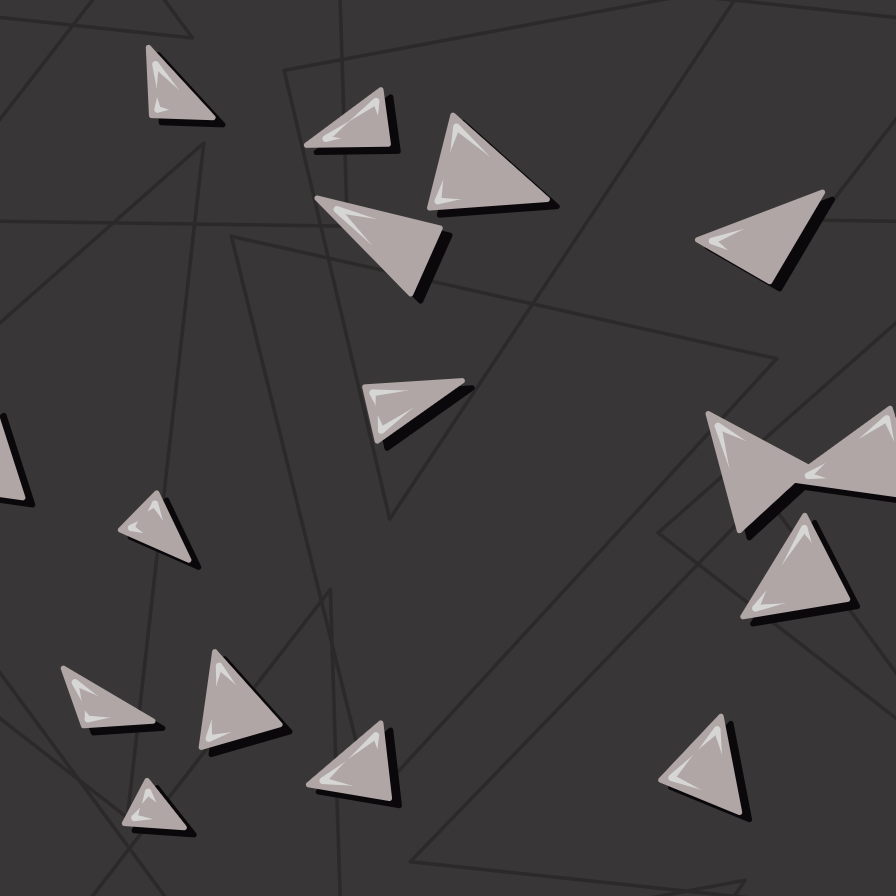
Give the GLSL for this pattern, as a WebGL 1 fragment shader.

```glsl
precision highp float;
// Pale stone shards with hard black shadows and bright corner glints, over
// thin outlines of large triangles on charcoal. Every triangle is three hashed
// corners around a centre; centres wrap at the borders, so the tile repeats.
uniform vec2 u_resolution;

float pixel; // size of one pixel in canvas units

float hash(float n) {
  return fract(sin(n * 12.9898 + 4.1) * 43758.5453);
}

// Corner k of triangle id, relative to its centre.
vec2 corner(float id, float k, float radius) {
  float seed = id * 7.0 + k;
  float angle = 6.2832 * hash(id * 3.7 + 0.5) + 2.0944 * k + hash(seed) - 0.5;
  return radius * mix(0.7, 1.3, hash(seed + 91.3)) * vec2(cos(angle), sin(angle));
}

// Shortest offset from centre to p on the repeating tile.
vec2 wrapped(vec2 p, vec2 centre) {
  return fract(p - centre + 0.5) - 0.5;
}

// Distance to a segment whose half width tapers from width to zero.
float taperedStroke(vec2 p, vec2 a, vec2 b, float width) {
  vec2 ab = b - a;
  float t = clamp(dot(p - a, ab) / dot(ab, ab), 0.0, 1.0);
  return length(p - a - ab * t) - width * (1.0 - t);
}

float cross2(vec2 a, vec2 b) {
  return a.x * b.y - a.y * b.x;
}

// Signed distance to a counter-clockwise triangle.
float triangle(vec2 p, vec2 a, vec2 b, vec2 c) {
  float edge = min(taperedStroke(p, a, b, 0.0),
               min(taperedStroke(p, b, c, 0.0), taperedStroke(p, c, a, 0.0)));
  float side = min(cross2(b - a, p - a), min(cross2(c - b, p - b), cross2(a - c, p - c)));
  return side > 0.0 ? -edge : edge;
}

// Bent glint set into corner v, with one arm along each edge.
float glint(vec2 p, vec2 v, vec2 next, vec2 prev, float seed) {
  vec2 e1 = normalize(next - v), e2 = normalize(prev - v);
  vec2 elbow = v + (e1 + e2) * 0.007 / max(abs(cross2(e1, e2)), 0.4);
  vec2 arm1 = (next - v) * mix(0.14, 0.38, hash(seed));
  vec2 arm2 = (prev - v) * mix(0.14, 0.38, hash(seed + 5.3));
  return min(taperedStroke(p, elbow, elbow + arm1, 0.0038),
             taperedStroke(p, elbow, elbow + arm2, 0.0038));
}

void paint(inout vec3 colour, vec3 ink, float d) {
  colour = mix(colour, ink, clamp(0.5 - d / pixel, 0.0, 1.0));
}

void drawShard(inout vec3 colour, vec2 p, float id) {
  float radius = mix(0.035, 0.078, hash(id + 40.7));
  vec2 a = corner(id, 0.0, radius);
  vec2 b = corner(id, 1.0, radius);
  vec2 c = corner(id, 2.0, radius);
  vec2 shadow = vec2(0.011, -0.008);

  float body = triangle(p, a, b, c) - 0.003;
  paint(colour, vec3(0.04, 0.03, 0.04), triangle(p - shadow, a, b, c) - 0.003);
  paint(colour, vec3(0.69, 0.65, 0.65), body);

  // Only corners turned away from the shadow catch light.
  float shine = 1.0;
  float limit = 0.002 * radius;
  if (dot(a, shadow) < limit) shine = min(shine, glint(p, a, b, c, id + 0.1));
  if (dot(b, shadow) < limit) shine = min(shine, glint(p, b, c, a, id + 0.4));
  if (dot(c, shadow) < limit) shine = min(shine, glint(p, c, a, b, id + 0.7));
  paint(colour, vec3(0.84, 0.84, 0.83), max(shine, body + 0.006));
}

void main() {
  float span = min(u_resolution.x, u_resolution.y);
  vec2 p = gl_FragCoord.xy / span;
  pixel = 1.0 / span;
  vec3 colour = vec3(0.22, 0.21, 0.21);

  // Large thin outlines
  for (int i = 0; i < 5; i++) {
    float id = float(i) + 60.0;
    vec2 q = wrapped(p, fract(vec2(0.755, 0.57) * id + 0.2));
    float d = triangle(q, corner(id, 0.0, 0.37), corner(id, 1.0, 0.37), corner(id, 2.0, 0.37));
    paint(colour, vec3(0.17, 0.16, 0.16), abs(d) - 0.002);
  }

  // Shards: one jittered spot per cell, a third of the spots hold a cluster
  for (int i = 0; i < 9; i++) {
    float n = float(i);
    vec2 cell = vec2(mod(n, 3.0), floor(n / 3.0));
    vec2 jitter = vec2(hash(n + 11.2), hash(n + 27.6)) - 0.5;
    vec2 spot = (cell + 0.5 + 0.6 * jitter) / 3.0;
    bool cluster = mod(cell.x + cell.y, 3.0) < 0.5;
    for (int j = 0; j < 3; j++) {
      if (j > 0 && !cluster) break;
      float turn = 2.0944 * float(j) + 6.2832 * hash(n + 3.9);
      vec2 shift = cluster ? 0.08 * vec2(cos(turn), sin(turn)) : vec2(0.0);
      vec2 q = wrapped(p, spot + shift);
      if (dot(q, q) < 0.02) drawShard(colour, q, n * 3.0 + float(j) + 1.0);
    }
  }

  gl_FragColor = vec4(colour, 1.0);
}
```
